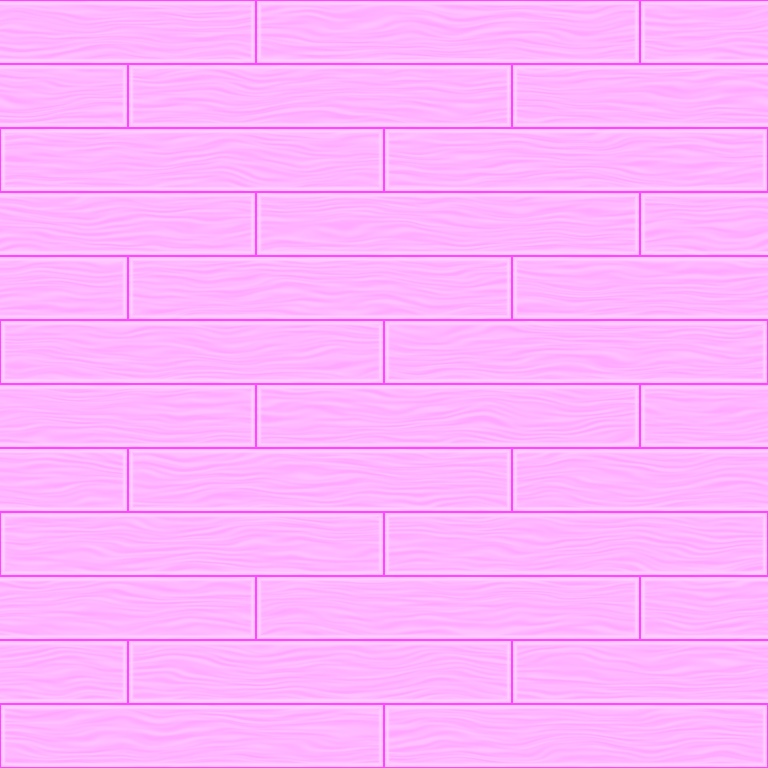
Reproduce this texture map procedurally as a Shadertoy shader.

```glsl
// Pink wooden planks: twelve rows of two boards, each row shifted by a third of a board.
// Every board has fine embossed gradient-noise grain seeded by its wrapped index,
// a pale bevel line inside its border and a thin magenta seam around it.

float hash(vec2 cell) {
    return fract(sin(dot(cell, vec2(127.1, 311.7))) * 43758.55);
}

float cornerSlope(vec2 cell, vec2 offset) {
    float angle = 6.28319 * hash(cell);
    return dot(vec2(cos(angle), sin(angle)), offset);
}

float gradientNoise(vec2 p) {
    vec2 cell = floor(p), f = fract(p);
    vec2 u = f * f * f * (f * (f * 6.0 - 15.0) + 10.0);
    vec2 e = vec2(1.0, 0.0);
    return mix(mix(cornerSlope(cell, f), cornerSlope(cell + e.xy, f - e.xy), u.x),
               mix(cornerSlope(cell + e.yx, f - e.yx), cornerSlope(cell + e.xx, f - e.xx), u.x), u.y);
}

// Fibre relief: long thin streaks along the board
float fibres(vec2 p) {
    return gradientNoise(p * vec2(0.9, 13.0)) + 0.7 * gradientNoise(p * vec2(1.6, 22.0) + 57.0);
}

// Streaks bent gently around knots and lit across the board; p is in board heights
float woodGrain(vec2 p) {
    p.y += 0.22 * gradientNoise(p * vec2(0.7, 1.6)) + 0.05 * gradientNoise(p * vec2(1.8, 5.0) + 31.0);
    return fibres(p) - fibres(p + vec2(0.0, 0.035));
}

void mainImage(out vec4 fragColor, in vec2 fragCoord) {
    vec2 uv = fragCoord / iResolution.xy;
    float pixel = 1.0 / min(iResolution.x, iResolution.y);

    // Board layout, with indices that wrap at the canvas edges
    vec2 grid = uv * vec2(2.0, 12.0);
    float row = floor(grid.y);
    grid.x -= mod(row, 3.0) / 3.0;
    vec2 board = mod(floor(grid), vec2(2.0, 12.0));
    vec2 local = fract(grid);

    // Distance to the board border in canvas units
    vec2 border = min(local, 1.0 - local) / vec2(2.0, 12.0);
    float edge = min(border.x, border.y);

    // Grain, with a separate stretch of noise for each board
    float grain = woodGrain(local * vec2(6.0, 1.0) + board * vec2(7.0, 3.0));
    float green = 0.708 + clamp(0.075 * grain, -0.055, 0.05);

    // Pale bevel line
    float bevelOffset = (edge - 0.0045) / 0.0022;
    green = mix(green, 0.82, 0.9 * exp(-bevelOffset * bevelOffset));

    // Magenta seam
    float seam = 1.0 - smoothstep(0.0011 - 0.5 * pixel, 0.0011 + 0.5 * pixel, edge);
    green = mix(green, 0.25, seam);

    fragColor = vec4(1.0, green, 1.0, 1.0);
}
```
